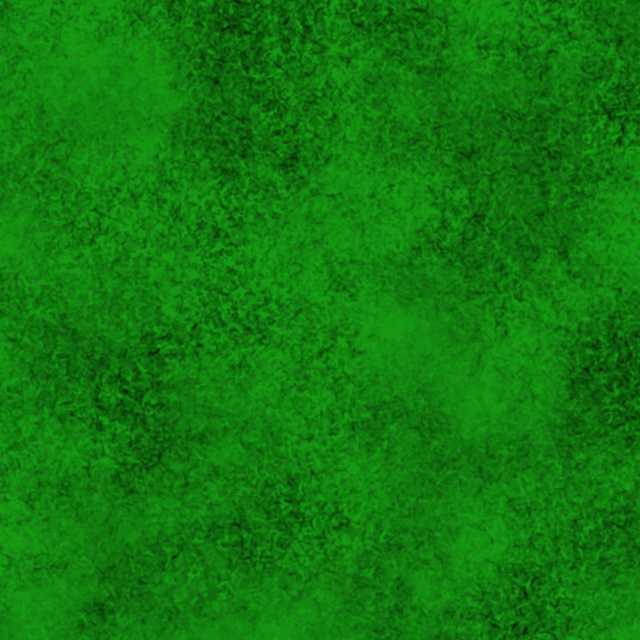
Write a WebGL 2 fragment shader that draws this texture.

```glsl
#version 300 es
precision highp float;

#define BLADE_CELLS 60.0
#define BLADE_LAYERS 6
#define BLADE_WIDTH 0.095
#define BLADE_CONTRAST 0.088
#define GRAIN_SCALE 200.0
#define GRAIN_CONTRAST 0.12
#define PATCH_SCALE 5.0
#define PATCH_CONTRAST 0.042
#define MEAN_GREEN 0.481
#define TOP_GREEN 0.61
#define TINT vec3(0.138, 1.0, 0.118)

uniform vec2 u_resolution;
out vec4 fragColor;

// Three random values per lattice cell and seed
vec3 hash3(vec2 cell, int seed) {
    uvec3 v = uvec3(ivec3(ivec2(cell) + 4096, seed)) * 1664525u + 1013904223u;
    v.x += v.y * v.z; v.y += v.z * v.x; v.z += v.x * v.y;
    v ^= v >> 16u;
    v.x += v.y * v.z; v.y += v.z * v.x; v.z += v.x * v.y;
    return vec3(v >> 8u) / 16777216.0;
}

// Smooth value noise centred on zero
float noise(vec2 p, int seed) {
    vec2 i = floor(p), f = fract(p);
    f = f * f * f * (f * (f * 6.0 - 15.0) + 10.0);
    float a = hash3(i, seed).x, b = hash3(i + vec2(1, 0), seed).x;
    float c = hash3(i + vec2(0, 1), seed).x, d = hash3(i + vec2(1, 1), seed).x;
    return mix(mix(a, b, f.x), mix(c, d, f.x), f.y) - 0.5;
}

mat2 rotation(float angle) {
    float c = cos(angle), s = sin(angle);
    return mat2(c, s, -s, c);
}

// Cloudy light and dark patches, about unit deviation
float patches(vec2 p) {
    float sum = 0.0, amplitude = 3.6;
    p *= PATCH_SCALE;
    for (int i = 0; i < 5; i++) {
        sum += amplitude * noise(p, 10 + i);
        p = rotation(0.6) * p * 2.0 + 3.7;
        amplitude *= 0.7;
    }
    return sum;
}

// Soft, slightly bent stroke along x
float blade(vec2 q, float halfLength, float bend) {
    q.y += bend * (q.x * q.x - 0.08);
    q.x = max(abs(q.x) - halfLength, 0.0);
    return exp(-0.5 * dot(q, q) / (BLADE_WIDTH * BLADE_WIDTH));
}

// Overlapping layers of scattered light and dark blades
float bladeField(vec2 p) {
    float sum = 0.0;
    for (int layer = 0; layer < BLADE_LAYERS; layer++) {
        vec2 q = rotation(float(layer) * 1.1) * p * BLADE_CELLS + float(layer) * 7.31;
        vec2 home = floor(q);
        for (int k = 0; k < 9; k++) {
            vec2 cell = home + vec2(k % 3 - 1, k / 3 - 1);
            vec3 place = hash3(cell, 40 + layer);
            vec3 shape = hash3(cell, 60 + layer);
            vec2 local = rotation(place.z * 6.2832) * (q - cell - place.xy);
            float tone = 2.0 * shape.x - 1.0;
            sum += tone * blade(local, mix(0.22, 0.5, shape.y), 1.6 * (shape.z - 0.5));
        }
    }
    return sum;
}

void main() {
    vec2 p = gl_FragCoord.xy / min(u_resolution.x, u_resolution.y);

    // Broad shading, a little brighter towards the top
    float shade = patches(p);
    float green = MEAN_GREEN + PATCH_CONTRAST * shade + 0.03 * (p.y - 0.5);

    // Blades and grain, stronger in the dark patches
    float crispness = clamp(1.0 + 0.9 * noise(p * 6.0, 30) - 0.15 * shade, 0.45, 1.5);
    float detail = BLADE_CONTRAST * bladeField(p);
    detail += GRAIN_CONTRAST * noise(rotation(0.4) * p * GRAIN_SCALE, 31);
    green += crispness * detail;

    // Soft ceiling keeps the lit areas even
    float depth = TOP_GREEN - green;
    depth = 0.5 * (depth + sqrt(depth * depth + 0.0012));
    green = max(TOP_GREEN - depth, 0.12);

    fragColor = vec4(green * TINT, 1.0);
}
```
